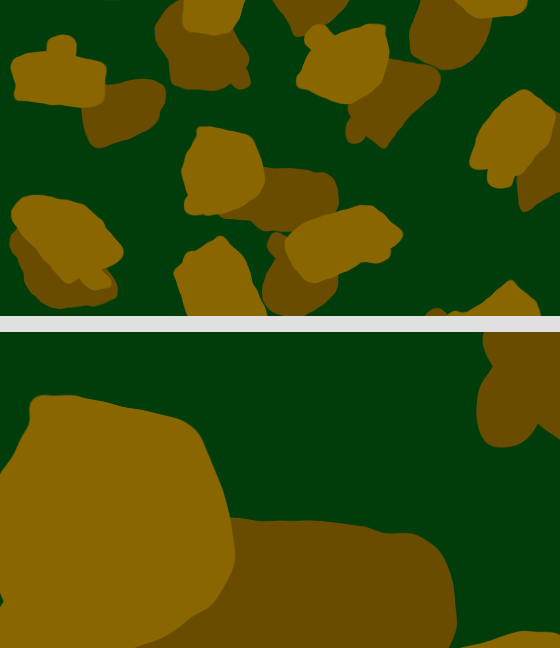
Top: the whole. Bottom: its middle third, enlarged.
A Shadertoy shader for this pattern:

```glsl
const vec3 GREEN = vec3(0.00, 0.24, 0.04);
const vec3 OCHRE = vec3(0.54, 0.40, 0.00);
const vec3 BROWN = vec3(0.41, 0.30, 0.00);
const vec2 CELL = vec2(0.4444, 0.5);
const float TAU = 6.2832;

vec2 hash22(vec2 p) {
    vec3 q = fract(p.xyx * vec3(0.1031, 0.1030, 0.0973));
    q += dot(q, q.yzx + 33.33);
    return fract((q.xx + q.yz) * q.zy);
}

vec2 valueNoise(vec2 p) {
    vec2 i = floor(p), f = fract(p);
    f = f * f * (3.0 - 2.0 * f);
    vec2 low = mix(hash22(i), hash22(i + vec2(1, 0)), f.x);
    vec2 high = mix(hash22(i + vec2(0, 1)), hash22(i + vec2(1, 1)), f.x);
    return mix(low, high, f.y);
}

vec2 direction(float angle) {
    return vec2(cos(angle), sin(angle));
}

float capsule(vec2 p, vec2 tip, float radius) {
    float along = clamp(dot(p, tip) / dot(tip, tip), 0.0, 1.0);
    return length(p - tip * along) - radius;
}

// Rounded irregular polygon with one lobe sticking out
float patchDistance(vec2 p, vec2 seed, float size) {
    const float sharpness = 65.0;
    vec2 turn = hash22(seed + 7.0);
    vec2 axis = direction(turn.x * TAU);
    p = vec2(dot(p, axis), dot(p, vec2(-axis.y, axis.x))) / vec2(1.2, 0.85);

    float sum = 0.0;
    for (int i = 0; i < 6; i++) {
        vec2 r = hash22(seed + float(i) * 3.7 + 19.0);
        vec2 normal = direction((float(i) + 0.8 * r.x) / 6.0 * TAU);
        sum += exp(sharpness * (dot(p, normal) - size * mix(0.75, 1.3, r.y)));
    }
    float body = log(sum) / sharpness;

    vec2 tip = direction(turn.y * TAU) * size * mix(0.9, 1.25, turn.x);
    return min(body, capsule(p, tip, size * 0.32));
}

float coverage(float distance, float softness) {
    return 1.0 - smoothstep(-softness, softness, distance);
}

void mainImage(out vec4 fragColor, in vec2 fragCoord) {
    vec2 p = fragCoord / iResolution.y;

    // Slightly unsteady, hand-cut outlines
    vec2 q = p + 0.030 * (valueNoise(p * 11.0) - 0.5)
               + 0.007 * (valueNoise(p * 37.0 + 50.0) - 0.5);

    // Staggered cells, each with an ochre patch and a brown one beneath it
    float ochre = 1.0, brown = 1.0;
    float firstColumn = floor(q.x / CELL.x);
    for (int i = -1; i <= 1; i++) {
        float column = firstColumn + float(i);
        float shift = 0.5 * mod(column, 2.0);
        float firstRow = floor(q.y / CELL.y - shift);
        for (int j = -1; j <= 1; j++) {
            vec2 id = vec2(column, firstRow + float(j));
            vec2 seed = id * 13.0 + 101.0;
            vec2 jitter = (hash22(seed) - 0.5) * 0.14;
            vec2 center = (id + vec2(0.5, 0.5 + shift)) * CELL + jitter;
            vec2 r = hash22(seed + 3.0);
            vec2 offset = direction(-0.25 * TAU + (r.x - 0.5) * 2.6) * mix(0.11, 0.23, r.y);
            ochre = min(ochre, patchDistance(q - center, seed, 0.126));
            brown = min(brown, patchDistance(q - center - offset, seed + 53.0, 0.124));
        }
    }

    // Flat layers from back to front
    float softness = 0.8 / iResolution.y;
    vec3 color = mix(GREEN, BROWN, coverage(brown, softness));
    color = mix(color, OCHRE, coverage(ochre, softness));
    fragColor = vec4(color, 1.0);
}
```
